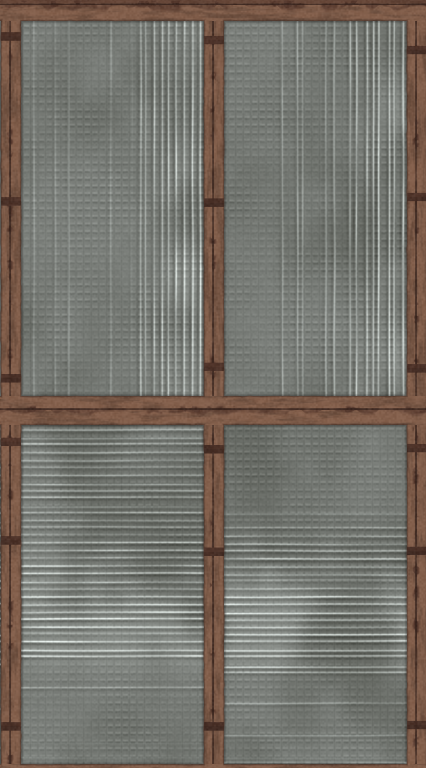
This texture is drawn by a WebGL 2 fragment shader. Its source:

```glsl
#version 300 es
precision highp float;
// Ribbed wired-glass panes, two by two, in a rusty brown clipped steel frame.
uniform vec2 u_resolution;
out vec4 outColor;

// Layout, in canvas heights
const float BAR_X = 0.0143, PITCH = 0.2643, BAR_HALF = 0.0134;
const vec2 LOWER_PANE = vec2(0.005, 0.4466), UPPER_PANE = vec2(0.4844, 0.9727);
const float MID_Y = 0.4655, MID_SEAM = 0.4674, TOP_SEAM = 0.9945;
const float SEAM_HALF = 0.0009;
const vec2 CLIP_HALF = vec2(0.0134, 0.0055);
const vec3 UPPER_CLIPS = vec3(0.944, 0.747, 0.523), LOWER_CLIPS = vec3(0.408, 0.288, 0.043);
const float CLIP_JITTER = 0.034;
const float RIB = 0.0099, RIB_WIDTH = 0.0013;
const vec2 RIB_START = vec2(-0.12, 0.24);   // where lower ribs begin, left and right
// Colours
const vec3 GLASS_DARK = vec3(0.405, 0.418, 0.395), GLASS = vec3(0.485, 0.500, 0.482);
const vec3 SHINE = vec3(0.72, 0.745, 0.725);
const vec3 BROWN = vec3(0.515, 0.375, 0.298), BROWN_DARK = vec3(0.42, 0.305, 0.242);
const vec3 RUST = vec3(0.315, 0.205, 0.165), SEAM = vec3(0.22, 0.145, 0.12);

float hash(vec2 p) {
  vec3 q = fract(p.xyx * 0.1031);
  q += dot(q, q.yzx + 33.33);
  return fract((q.x + q.y) * q.z);
}

float noise(vec2 p) {
  vec2 i = floor(p), f = fract(p);
  f = f * f * (3.0 - 2.0 * f);
  return mix(mix(hash(i), hash(i + vec2(1, 0)), f.x),
             mix(hash(i + vec2(0, 1)), hash(i + vec2(1, 1)), f.x), f.y);
}

float fbm(vec2 p) {
  return 0.55 * noise(p) + 0.3 * noise(p * 2.1 + 7.0) + 0.15 * noise(p * 4.3 + 19.0);
}

// 1 where d is negative, with an edge one pixel soft
float inside(float d) {
  float px = 1.0 / u_resolution.y;
  return 1.0 - smoothstep(-0.5 * px, 0.5 * px, d);
}

// Bright reflection lines with a dark flank; s runs across them, t along them
float ribs(float s, float t, float density, float seed) {
  s += 0.0012 * (noise(vec2(t * 9.0, s * 35.0 + seed)) - 0.5);
  float sum = 0.0, cell = floor(s / RIB);
  for (int k = -1; k <= 1; k++) {
    float id = cell + float(k);
    float pick = hash(vec2(id + 50.0, seed));
    float at = (id + 0.5 + 0.5 * (hash(vec2(id + 90.0, seed + 3.0)) - 0.5)) * RIB;
    float power = smoothstep(1.0 - density, 1.3 - density, pick + 0.12);
    power *= 0.45 + 0.75 * noise(vec2(t * 14.0, id * 3.7 + seed));
    float d = (s - at) / RIB_WIDTH;
    sum += power * (exp(-d * d) - 0.28 * exp(-(d + 2.6) * (d + 2.6) * 0.5));
  }
  return sum;
}

vec3 glassColor(vec2 p, vec2 uv, float col, bool upper) {
  float seed = col * 17.0 + (upper ? 5.0 : 71.0);
  float cloud = fbm(p * vec2(9.0, 7.0) + seed);
  float line, haze;
  if (upper) {
    float gather = smoothstep(0.4, 0.92, uv.x);
    line = ribs(uv.x * 0.237, p.y, mix(0.24, 0.95, gather), seed) * mix(0.5, 0.95, gather);
    haze = smoothstep(0.55, 0.95, uv.x) * smoothstep(0.3, 0.7, cloud);
  } else {
    float t = 1.0 - uv.y, start = col < 0.5 ? RIB_START.x : RIB_START.y;
    float band = smoothstep(start, start + 0.14, t) * (1.0 - smoothstep(0.67, 0.76, t));
    line = ribs(p.y, p.x, mix(0.22, 0.92, band), seed) * mix(0.45, 0.9, band);
    line *= 0.75 + 0.5 * smoothstep(0.2, 0.6, t);
    haze = band * smoothstep(0.35, 0.7, cloud) * smoothstep(0.2, 0.55, t);
  }
  vec3 c = mix(GLASS_DARK, GLASS, smoothstep(0.15, 0.75, cloud + (upper ? 0.1 : 0.0)));
  c = mix(c, SHINE, 0.24 * haze);
  // Embossed wire mesh: short dashes, lit above and shaded below
  vec2 g = fract(p / RIB) - 0.5;
  float dash = smoothstep(0.48, 0.2, abs(g.x));
  float relief = exp(-40.0 * (g.y - 0.12) * (g.y - 0.12)) - exp(-40.0 * (g.y + 0.14) * (g.y + 0.14));
  c += 0.055 * dash * relief * (0.3 + noise(p * 26.0 + seed));
  c -= 0.02 * smoothstep(0.35, 0.5, abs(g.x));
  c += (SHINE - GLASS_DARK) * line;
  return c + 0.035 * (noise(p * 430.0) - 0.5);
}

vec3 frameColor(vec2 p, float barX, float barId, float yEdge, float edge, bool upper) {
  bool beam = yEdge < 0.0;
  vec2 grain = beam ? vec2(35.0, 190.0) : vec2(190.0, 35.0);
  vec3 c = mix(BROWN_DARK, BROWN, smoothstep(0.15, 0.65, fbm(p * grain)));
  float seamY = p.y > 0.9 ? TOP_SEAM : MID_SEAM;
  float wear = fbm(p * 70.0 + 11.0);
  float seamDist = beam ? abs(p.y - seamY) : abs(barX + 0.0012);
  // Rust drips under the seams of the beams, patches along the posts
  float drop = seamY - p.y, reach = 0.013 * noise(vec2(p.x * 95.0, seamY * 40.0));
  float drip = beam ? step(0.0, drop) * smoothstep(reach, reach * 0.4, drop) : 0.0;
  float patchy = smoothstep(0.62, 0.78, wear) * smoothstep(0.006, 0.001, seamDist);
  float crown = smoothstep(TOP_SEAM, TOP_SEAM + 0.002, p.y);
  c = mix(c, RUST, clamp(0.65 * drip * smoothstep(0.2, 0.6, wear) + patchy + 0.55 * crown, 0.0, 0.9));
  c = mix(c, SEAM, 0.85 * inside(seamDist - SEAM_HALF * (0.6 + wear)));
  c = mix(c, SEAM, 0.55 * smoothstep(-0.0028, 0.0, edge));
  // Clips across each post
  vec3 heights = upper ? UPPER_CLIPS : LOWER_CLIPS;
  for (int i = 0; i < 3; i++) {
    float y = heights[i] + CLIP_JITTER * (hash(vec2(barId + 4.0, heights[i] * 91.0)) - 0.5);
    vec2 d = abs(vec2(barX, p.y - y)) - CLIP_HALF;
    float clip = beam ? 0.0 : inside(max(d.x, d.y));
    c = mix(c, mix(SEAM, RUST, wear + 0.25 * step(y, p.y)), 0.95 * clip);
  }
  return c + 0.05 * (noise(p * 400.0) - 0.5);
}

void main() {
  vec2 p = gl_FragCoord.xy / u_resolution.y;
  float x = p.x - BAR_X, col = floor(x / PITCH), barId = floor(x / PITCH + 0.5);
  float barX = x - barId * PITCH;
  bool upper = p.y > MID_Y;
  vec2 span = upper ? UPPER_PANE : LOWER_PANE;
  vec2 uv = vec2((x - col * PITCH - BAR_HALF) / (PITCH - 2.0 * BAR_HALF),
                 (p.y - span.x) / (span.y - span.x));
  // Distance into the pane: positive on glass, negative on the frame
  float yEdge = min(p.y - span.x, span.y - p.y);
  float edge = min(abs(barX) - BAR_HALF, yEdge) + 0.0008 * (noise(p * 120.0) - 0.5);
  vec3 glass = glassColor(p, uv, col, upper) * mix(0.72, 1.0, smoothstep(0.0, 0.004, edge));
  vec3 frame = frameColor(p, barX, barId, yEdge, edge, upper);
  outColor = vec4(mix(glass, frame, inside(edge)), 1.0);
}
```
